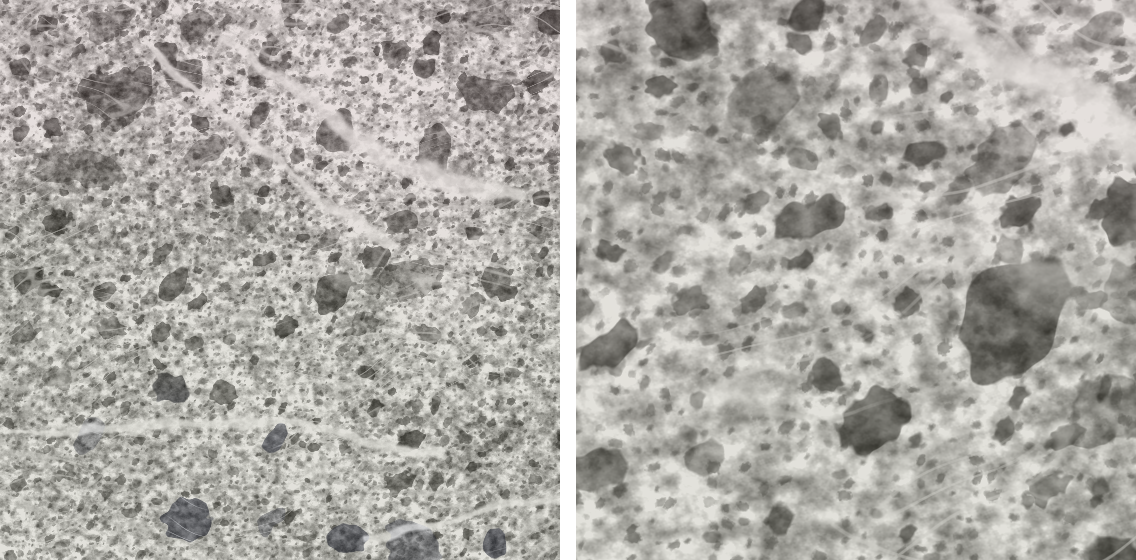
Left: the whole. Right: its middle third, enlarged.
Reproduce this texture procedurally as a WebGL 1 fragment shader.

```glsl
precision highp float;
// Brecciated grey marble: dark angular clasts in a pale speckled matrix with white veins.
uniform vec2 u_resolution;

float hash(vec2 p) {
  vec3 q = fract(vec3(p.xyx) * 0.1031);
  q += dot(q, q.yzx + 33.33);
  return fract((q.x + q.y) * q.z);
}

float noise(vec2 p) {
  vec2 i = floor(p), f = fract(p);
  f = f * f * (3.0 - 2.0 * f);
  return mix(mix(hash(i), hash(i + vec2(1, 0)), f.x),
             mix(hash(i + vec2(0, 1)), hash(i + vec2(1, 1)), f.x), f.y);
}

float fbm(vec2 p) {
  float sum = 0.0, amp = 0.5;
  for (int i = 0; i < 4; i++) {
    sum += amp * noise(p);
    p = mat2(0.8, 0.6, -0.6, 0.8) * p * 2.03 + 17.3;
    amp *= 0.55;
  }
  return sum / 1.01;
}

vec2 rotate(vec2 p, float a) {
  return vec2(cos(a) * p.x + sin(a) * p.y, cos(a) * p.y - sin(a) * p.x);
}

// Darkness of the stones scattered one per grid cell
float clasts(vec2 uv, float cells, float share, float seed) {
  vec2 p = uv * cells + seed;
  vec2 home = floor(p);
  float rough = 0.6 * (noise(p * 3.5) - 0.5) + 0.4 * (noise(p * 9.0) - 0.5);
  float dark = 0.0;
  for (int y = -1; y <= 1; y++) {
    for (int x = -1; x <= 1; x++) {
      vec2 cell = home + vec2(x, y);
      if (hash(cell + 3.7) > share) continue;
      vec2 jitter = vec2(hash(cell + 11.3), hash(cell + 27.9));
      vec2 q = p - cell - 0.2 - 0.6 * jitter;
      q = rotate(q, 0.5 + 1.8 * (hash(cell + 41.1) - 0.5));
      q.y *= 1.15 + 0.7 * hash(cell + 53.3);
      float radius = mix(0.16, 0.42, pow(hash(cell + 61.7), 1.3));
      float box = max(abs(q.x) + 0.3 * abs(q.y), abs(q.y) + 0.15 * q.x);
      float d = mix(length(q), box, 0.6) - radius * (1.0 + rough);
      float soft = 0.0016 * cells;
      float cover = 1.0 - smoothstep(-soft, soft, d);
      dark = max(dark, cover * mix(0.45, 1.0, hash(cell + 79.9)));
    }
  }
  return dark;
}

// Ragged white streak from a to b
float vein(vec2 p, vec2 a, vec2 b, float width) {
  vec2 ab = b - a;
  float t = clamp(dot(p - a, ab) / dot(ab, ab), 0.0, 1.0);
  float d = length(p - a - ab * t);
  float w = width * (0.2 + 1.5 * noise(p * 17.0)) * (0.4 + 0.6 * t);
  return 1.0 - smoothstep(w * 0.4, w + 0.004, d);
}

// Hairline scratches running along one direction
float scratches(vec2 uv, float angle, float seed) {
  vec2 p = rotate(uv, angle) * vec2(9.0, 55.0) + seed;
  p.y += 2.5 * noise(uv * 14.0 + seed);
  float line = 1.0 - smoothstep(0.015, 0.07, abs(noise(p) - 0.5));
  return line * smoothstep(0.5, 0.72, noise(uv * 9.0 + seed));
}

void main() {
  vec2 uv = gl_FragCoord.xy / u_resolution;
  vec2 warp = vec2(fbm(uv * 9.0), fbm(uv * 9.0 + 40.0)) - 0.5;
  vec2 p = uv + 0.02 * warp;

  // Speckled matrix
  float cloud = fbm(uv * 5.0 + 8.0) - 0.5;
  float grain = fbm(uv * vec2(85.0, 100.0)) - 0.5;
  float tone = 0.73 + 0.22 * cloud + 0.75 * grain;

  // Stones, from grit to large blocks
  float grit = clasts(p, 88.0, 0.6, 5.0);
  float pebbles = clasts(p, 38.0, 0.5, 19.0);
  float stones = clasts(p, 16.0, 0.42, 31.0);
  float blocks = clasts(p, 7.5, 0.42, 60.0);
  float inside = 0.32 + 0.4 * grain + 0.15 * cloud;
  tone = mix(tone, 0.36 + 0.3 * grain, 0.7 * grit);
  tone = mix(tone, 0.32 + 0.3 * grain, 0.8 * pebbles);
  tone = mix(tone, inside, 0.9 * stones);
  tone = mix(tone, inside, 0.92 * blocks);

  // Veins and scratches
  vec2 v = uv + 0.05 * warp;
  float white = vein(v, vec2(0.26, 0.92), vec2(0.70, 0.55), 0.013);
  white = max(white, vein(v, vec2(0.41, 0.94), vec2(0.68, 0.72), 0.016));
  white = max(white, vein(v, vec2(0.66, 0.72), vec2(0.94, 0.65), 0.024));
  white = max(white, vein(v, vec2(0.02, 0.24), vec2(0.46, 0.25), 0.010));
  white = max(white, vein(v, vec2(0.42, 0.26), vec2(0.78, 0.19), 0.008));
  white = max(white, vein(v, vec2(0.66, 0.04), vec2(1.02, 0.12), 0.010));
  float hair = max(scratches(uv, 0.45, 3.0), scratches(uv, -0.3, 50.0));
  tone = mix(tone, 0.85 + 0.15 * grain, 0.85 * white);
  tone = mix(tone, 0.80, 0.5 * hair);
  tone = clamp(tone, 0.17, 0.88);

  // Rosy above, greenish below, bluish in the low blocks
  vec3 tint = mix(vec3(0.006, 0.004, -0.022), vec3(0.024, -0.004, -0.010),
                  smoothstep(0.35, 0.9, uv.y + 0.3 * cloud));
  vec3 slate = vec3(-0.006, 0.0, 0.018);
  tint = mix(tint, slate, blocks * (1.0 - smoothstep(0.2, 0.4, uv.y)));
  gl_FragColor = vec4(tone + tint, 1.0);
}
```
